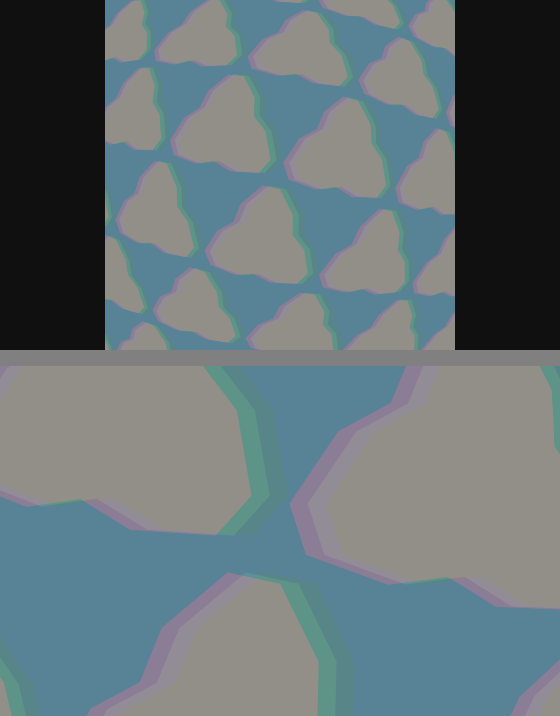
Top: the whole. Bottom: its middle third, enlarged.
Give the GLSL for this pattern, as a WebGL 1 fragment shader.

```glsl
precision highp float;
// Bulging hexagonal lattice of three-lobed blobs with split colour fringes, in a framed square.

uniform vec2 u_resolution;

const vec3 FRAME_BLACK = vec3(0.063);
const vec3 GROUND_BLUE = vec3(0.345, 0.51, 0.59);
// Tint that each of the three shifted blob layers adds to the ground
const vec3 LEFT_TINT = vec3(0.205, -0.02, 0.0);
const vec3 MIDDLE_TINT = vec3(0.02, 0.06, 0.0);
const vec3 RIGHT_TINT = vec3(0.0, 0.01, -0.06);

const float BULGE = 0.3;      // lens strength
const float SPACING = 0.743;  // lattice step, in half heights
const float TILT = 0.209;     // lattice rotation, in radians
const float FRINGE = 0.035;   // sideways shift between layers

mat2 rotation(float angle) {
  float c = cos(angle);
  float s = sin(angle);
  return mat2(c, s, -s, c);
}

// Offset from the nearest point of a unit triangular lattice
vec2 latticeCell(vec2 p) {
  vec2 period = vec2(1.0, sqrt(3.0));
  vec2 even = mod(p + 0.5 * period, period) - 0.5 * period;
  vec2 odd = mod(p, period) - 0.5 * period;
  return dot(even, even) < dot(odd, odd) ? even : odd;
}

// Signed distance to the line from a to b, positive on its right
float lineSide(vec2 p, vec2 a, vec2 b) {
  vec2 along = normalize(b - a);
  return dot(p - a, vec2(along.y, -along.x));
}

// Angular three-lobed blob, folded into one sixth by mirrors
float lobedBlob(vec2 p) {
  vec2 mirror = vec2(-0.5, 0.5 * sqrt(3.0));
  p.x = abs(p.x);
  p -= 2.0 * min(dot(p, mirror), 0.0) * mirror;
  vec2 lobe = vec2(p.y, abs(p.x));
  vec2 tip = vec2(0.48, 0.069);
  vec2 shoulder = vec2(0.300, 0.210);
  vec2 notch = vec2(0.140, 0.2425);
  float sides = max(lineSide(lobe, tip, shoulder), lineSide(lobe, shoulder, notch));
  return max(lobe.x - tip.x, sides);
}

// Coverage of the blob layer; the centre lies between three blobs
float blobLayer(vec2 p, float blur) {
  vec2 q = rotation(TILT) * p / SPACING + vec2(0.5, -0.5 / sqrt(3.0));
  return 1.0 - smoothstep(-blur, blur, lobedBlob(latticeCell(q)));
}

void main() {
  // Square coordinates from -1 to 1, then the lens
  vec2 p = (2.0 * gl_FragCoord.xy - u_resolution) / u_resolution.y;
  float pixel = 2.0 / u_resolution.y;
  float radius2 = dot(p, p);
  vec2 warped = p * (1.0 + BULGE * radius2);
  float blur = 0.6 * pixel * (1.0 + 2.0 * BULGE * radius2) / SPACING;

  // Three layers slid apart sideways
  vec2 shift = vec2(FRINGE, 0.0);
  vec3 color = GROUND_BLUE;
  color += LEFT_TINT * blobLayer(warped + shift, blur);
  color += MIDDLE_TINT * blobLayer(warped, blur);
  color += RIGHT_TINT * blobLayer(warped - shift, blur);

  // Dark bars beside the square
  float outside = smoothstep(-0.5 * pixel, 0.5 * pixel, abs(p.x) - 1.0);
  gl_FragColor = vec4(mix(color, FRAME_BLACK, outside), 1.0);
}
```
